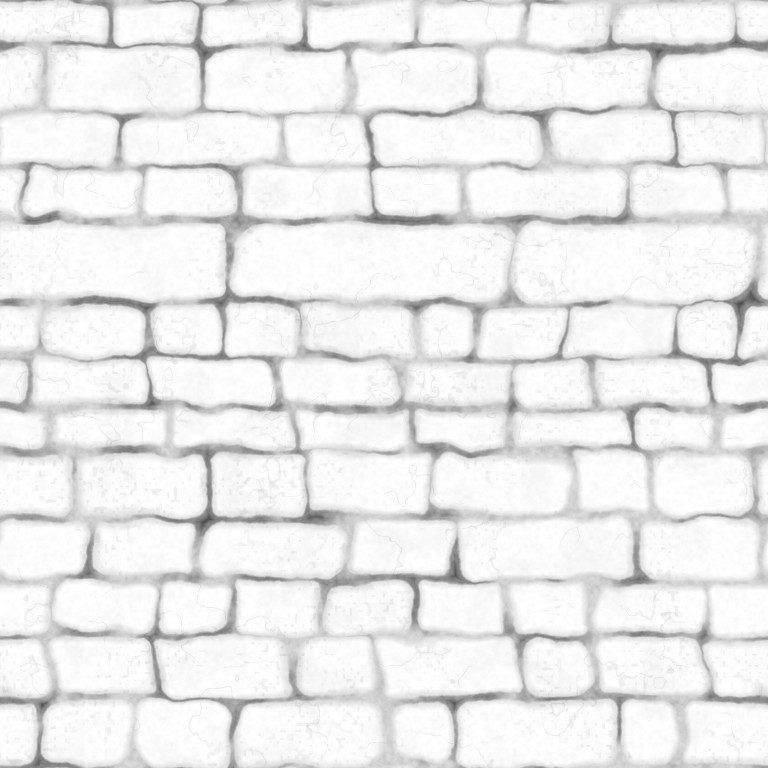
Give the GLSL for this texture map, as a WebGL 2 fragment shader.

```glsl
#version 300 es
precision highp float;
uniform vec2 u_resolution;
out vec4 fragColor;

const int ROWS = 13;
// Course boundaries from the top, stones per course, and joint phase
const float ROW_EDGE[14] = float[14](0.0, 0.060, 0.146, 0.216, 0.285, 0.395, 0.467,
                                     0.530, 0.587, 0.674, 0.755, 0.829, 0.908, 1.0);
const float ROW_COUNT[13] = float[13](7.0, 5.0, 6.0, 7.0, 3.0, 9.0, 7.0, 7.0, 7.0, 6.0, 8.0, 7.0, 7.0);
const float ROW_PHASE[13] = float[13](0.87, 0.26, 0.12, 0.43, 0.0, 0.74, 0.55,
                                      0.57, -0.05, 0.74, 0.38, 0.51, 0.43);
const float JOINT_JITTER = 0.58;
const float GAP_MIN = 0.0015;
const float GAP_VARY = 0.0055;
const float TILT = 0.07;
const float LEAN = 0.24;
const float WARP_COARSE = 0.011;
const float WARP_FINE = 0.0045;
const float RIM_WIDTH = 0.009;
const float STONE_TONE = 0.99;
const float RIM_TONE = 0.885;
const float MORTAR_LIGHT = 0.82;
const float MORTAR_DARK = 0.52;
const float CREVICE_DROP = 0.22;

float hash(vec2 p) {
    vec3 q = fract(vec3(p.xyx) * 0.1031);
    q += dot(q, q.yzx + 33.33);
    return fract((q.x + q.y) * q.z);
}

// Value noise that wraps after "period" cells
float noise(vec2 uv, float period, float seed) {
    vec2 p = uv * period;
    vec2 i = floor(p), f = fract(p);
    f = f * f * (3.0 - 2.0 * f);
    vec2 a = mod(i, period) + seed, b = mod(i + 1.0, period) + seed;
    return mix(mix(hash(a), hash(vec2(b.x, a.y)), f.x),
               mix(hash(vec2(a.x, b.y)), hash(b), f.x), f.y);
}

float fbm(vec2 uv, float period, float seed) {
    float sum = 0.0, amp = 0.5;
    for (int i = 0; i < 4; i++) {
        sum += amp * noise(uv, period, seed + float(i) * 17.0);
        period *= 2.0;
        amp *= 0.5;
    }
    return sum / 0.9375;
}

float jointX(int row, float i) {
    float n = ROW_COUNT[row];
    float jitter = JOINT_JITTER * min(1.0, n / 7.0);
    float h = hash(vec2(mod(i, n) + 3.0, float(row) * 7.0 + 11.0)) - 0.5;
    return (i + ROW_PHASE[row] + jitter * h) / n;
}

// Leaning rounded box, with its own gap on every side
float stoneDistance(vec2 p, int row, float i, float yShift) {
    vec2 id = vec2(i * 3.0 + 41.0, float(row) * 5.0 + 23.0);
    vec4 h = vec4(hash(id), hash(id + 101.0), hash(id + 211.0), hash(id + 307.0));
    vec4 gap = GAP_MIN + GAP_VARY * h;
    vec2 lo = vec2(jointX(row, i), ROW_EDGE[row] + yShift) + gap.xy;
    vec2 hi = vec2(jointX(row, i + 1.0), ROW_EDGE[row + 1] + yShift) - gap.zw;
    vec2 q = p - 0.5 * (lo + hi), size = 0.5 * (hi - lo);
    q.x -= round(q.x);
    q.y += TILT * (h.x - h.w) * q.x * min(1.0, 0.07 / size.x);
    q.x += LEAN * (h.y - h.z) * q.y;
    float radius = min(size.x, size.y) * mix(0.2, 0.62, hash(id + 401.0));
    vec2 e = abs(q) - size + radius;
    return length(max(e, 0.0)) + min(max(e.x, e.y), 0.0) - radius;
}

float wallDistance(vec2 p) {
    p.y = fract(p.y);
    int row = 0;
    for (int k = 1; k < ROWS; k++) row += int(p.y >= ROW_EDGE[k]);
    float d = 1.0;
    for (int k = -1; k <= 1; k++) {
        int r = (row + k + ROWS) % ROWS;
        float yShift = floor(float(row + k) / float(ROWS));
        for (float i = 0.0; i < ROW_COUNT[r]; i++) d = min(d, stoneDistance(p, r, i, yShift));
    }
    return d;
}

void main() {
    vec2 uv = gl_FragCoord.xy / u_resolution;
    float pixel = 1.0 / min(u_resolution.x, u_resolution.y);

    // Chipped outlines
    vec2 warp = WARP_COARSE * (vec2(noise(uv, 26.0, 5.0), noise(uv, 26.0, 61.0)) - 0.5)
              + WARP_FINE * (vec2(fbm(uv, 80.0, 9.0), fbm(uv, 80.0, 71.0)) - 0.5);
    float d = wallDistance(vec2(uv.x, 1.0 - uv.y) + warp);

    // Pale stone face: worn rim, broken creases, shallow facets, pits
    float broad = fbm(uv, 14.0, 131.0);
    float rim = smoothstep(-RIM_WIDTH * mix(0.3, 1.7, broad), 0.001, d);
    float ridge = abs(fbm(uv + warp, 18.0, 157.0) - 0.5);
    float crease = (1.0 - smoothstep(0.0, 0.018, ridge)) * smoothstep(0.48, 0.68, noise(uv, 22.0, 191.0));
    float facet = smoothstep(0.5, 0.75, fbm(uv, 20.0, 223.0));
    float grain = fbm(uv, 170.0, 251.0) - 0.5;
    float pits = smoothstep(0.68, 0.85, noise(uv, 210.0, 277.0)) * smoothstep(0.4, 0.7, broad);
    float stone = mix(STONE_TONE, RIM_TONE, rim) - 0.06 * crease - 0.025 * facet
                + 0.05 * grain - 0.05 * pits;

    // Recessed mortar: blotchy greys, darkest in the wide hollows
    float blotch = smoothstep(0.32, 0.7, fbm(uv, 18.0, 313.0));
    float mortar = mix(MORTAR_LIGHT, MORTAR_DARK, blotch) + 0.14 * grain;
    mortar -= CREVICE_DROP * blotch * smoothstep(0.004, 0.012, d);
    mortar = mix(0.86, mortar, smoothstep(-0.001, 0.0035, d));

    float tone = mix(stone, mortar, smoothstep(-pixel, pixel, d));
    fragColor = vec4(vec3(clamp(tone, 0.0, 1.0)), 1.0);
}
```
